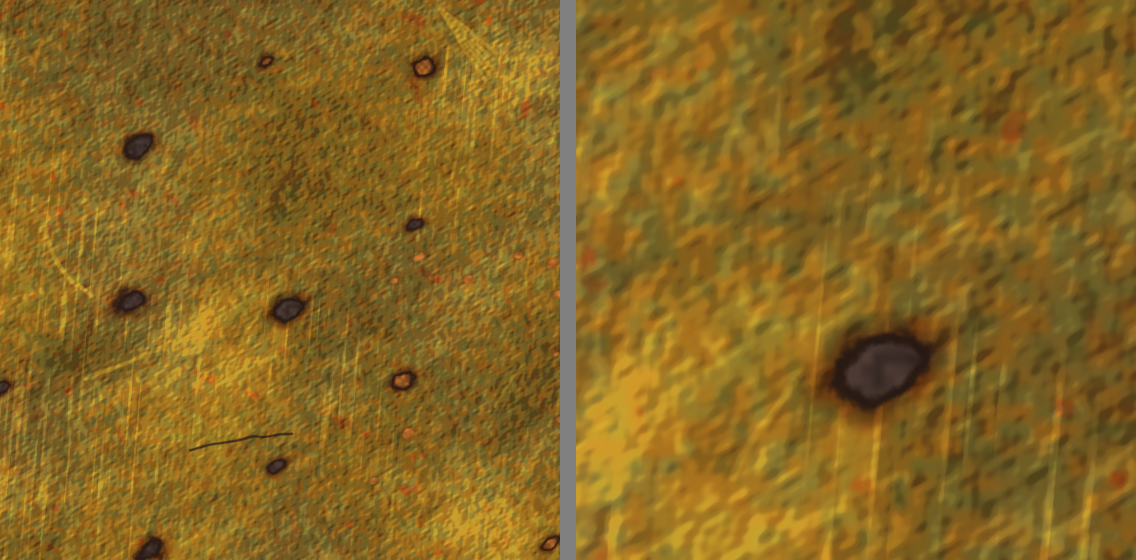
Left, the full canvas; right, a detail of the centre.
A Shadertoy shader for this texture:

```glsl
// Worn, tarnished brass: mottled olive and gold under a fine slanted grain.
// Noise layers set a tone that picks from a metal ramp; strokes add scratches,
// and looped blobs add rusty, dark-rimmed corrosion pits.

const vec3 DARK   = vec3(0.34, 0.25, 0.09);
const vec3 OLIVE  = vec3(0.45, 0.35, 0.14);
const vec3 BROWN  = vec3(0.51, 0.38, 0.11);
const vec3 TAN    = vec3(0.58, 0.47, 0.19);
const vec3 GOLD   = vec3(0.64, 0.47, 0.13);
const vec3 BRIGHT = vec3(0.79, 0.62, 0.17);
const vec3 RUST   = vec3(0.70, 0.40, 0.15);
const vec3 SOOT   = vec3(0.14, 0.09, 0.08);
const vec3 ASH    = vec3(0.47, 0.38, 0.34);

float hash(vec2 p) {
    vec3 q = fract(vec3(p.xyx) * 0.1031);
    q += dot(q, q.yzx + 33.33);
    return fract((q.x + q.y) * q.z);
}

float noise(vec2 p) {
    vec2 i = floor(p), f = fract(p);
    f = f * f * (3.0 - 2.0 * f);
    return mix(mix(hash(i), hash(i + vec2(1, 0)), f.x),
               mix(hash(i + vec2(0, 1)), hash(i + vec2(1, 1)), f.x), f.y);
}

float fbm(vec2 p) {
    float sum = 0.0, gain = 0.5;
    for (int i = 0; i < 5; i++) {
        sum += gain * noise(p);
        p = mat2(1.6, 1.2, -1.2, 1.6) * p + 7.3;
        gain *= 0.5;
    }
    return sum / 0.97;
}

vec2 rotate(vec2 p, float angle) {
    float c = cos(angle), s = sin(angle);
    return vec2(c * p.x + s * p.y, c * p.y - s * p.x);
}

// Coverage of a soft stroke from a to b, bowed sideways by bend
float stroke(vec2 p, vec2 a, vec2 b, float bend, float width, float px) {
    vec2 ab = b - a;
    float h = clamp(dot(p - a, ab) / dot(ab, ab), 0.0, 1.0);
    vec2 bow = bend * 4.0 * h * (1.0 - h) * vec2(-ab.y, ab.x);
    return 1.0 - smoothstep(width * 0.3, width + px, length(p - a - h * ab - bow));
}

// Metal ramp; warmth chooses between greenish and golden neighbours
vec3 brass(float tone, float warmth) {
    vec3 color = mix(DARK, mix(OLIVE, BROWN, warmth), smoothstep(0.08, 0.38, tone));
    color = mix(color, mix(TAN, GOLD, warmth), smoothstep(0.40, 0.66, tone));
    return mix(color, BRIGHT, smoothstep(0.66, 0.95, tone));
}

// Corrosion spot: rust halo, sooty rim and a core of the given colour
vec3 pit(vec3 color, vec2 p, vec2 center, float radius, float rim, vec3 core, float px) {
    vec2 q = rotate(p - center, 0.5) * vec2(0.85, 1.3);
    float ragged = fbm(p * 45.0) - 0.5;
    float d = length(q) / radius + ragged * 1.1;
    float soft = 0.12 + px / radius;
    color = mix(color, color * vec3(0.75, 0.56, 0.55), rim * (1.0 - smoothstep(0.9, 1.9, d)));
    color = mix(color, SOOT, 0.9 * rim * (1.0 - smoothstep(1.0 - soft, 1.0 + soft, d)));
    float inner = mix(0.95, 0.62, rim);
    vec3 fill = core * (0.75 + 0.5 * noise(p * 150.0));
    return mix(color, fill, 1.0 - smoothstep(inner - soft, inner + soft, d));
}

void mainImage(out vec4 fragColor, in vec2 fragCoord) {
    float px = 1.0 / iResolution.y;
    vec2 p = fragCoord * px;

    // Broad mottling and a worn diagonal band
    vec2 slanted = rotate(p, 0.45);
    float mottle = fbm(slanted * vec2(4.0, 7.0) + 3.0);
    float patches = smoothstep(0.56, 0.74, fbm(slanted * vec2(5.0, 8.0) + 21.0));
    float bandY = 0.29 + 0.2 * smoothstep(0.1, 0.55, p.x);
    float band = exp(-pow((p.y - bandY) / 0.038, 2.0)) * (1.0 - smoothstep(0.5, 0.75, p.x));
    band *= smoothstep(0.3, 0.65, fbm(p * 14.0));

    // Embossed grain, coarse flecks and near-vertical brushing
    vec2 grain = rotate(p, 0.55) * vec2(125.0, 205.0);
    float relief = noise(grain) - noise(grain + vec2(0.5, -0.8));
    float flecks = noise(rotate(p, 0.6) * vec2(60.0, 110.0) + 40.0) - 0.5;
    float across = p.x - 0.09 * p.y;
    float threads = noise(vec2(across * 240.0, p.y * 45.0)) - 0.5;
    float brushed = smoothstep(0.66, 0.9, noise(vec2(across * 170.0, p.y * 7.0)));
    brushed *= smoothstep(0.47, 0.68, fbm(p * vec2(5.0, 2.5) + 11.0));

    float tone = 0.43 + 0.8 * (mottle - 0.5) + 0.3 * relief + 0.32 * flecks
               + 0.2 * threads + 0.17 * patches + 0.2 * band + 0.24 * brushed;
    float tint = noise(p * 95.0 + 60.0) - 0.5;
    float warmth = smoothstep(0.3, 0.68, fbm(p * 4.0 + 31.0) + 0.35 * tint);
    vec3 color = brass(tone, warmth);
    color += tint * vec3(0.07, -0.05, -0.03);
    color = mix(color, color * vec3(1.12, 0.76, 0.7), smoothstep(0.7, 0.85, fbm(p * 32.0 + 5.0)));

    // Gold scratches: long scrape, hooked arc, fan and scattered nicks
    vec2 w = p + 0.004 * (vec2(noise(p * 40.0), noise(p * 40.0 + 9.0)) - 0.5);
    float scratch = 0.8 * stroke(w, vec2(0.15, 0.325), vec2(0.36, 0.42), -0.03, 0.004, px);
    scratch = max(scratch, stroke(w, vec2(0.08, 0.6), vec2(0.163, 0.472), -0.12, 0.005, px));
    for (int i = 0; i < 5; i++) {
        vec2 tip = mix(vec2(0.868, 0.855), vec2(0.885, 0.908), float(i) / 4.0);
        scratch = max(scratch, 0.85 * stroke(w, vec2(0.785, 0.985), tip, 0.0, 0.004, px));
    }
    for (int i = 0; i < 16; i++) {
        float id = float(i);
        vec2 a = vec2(hash(vec2(id, 2.0)), hash(vec2(id, 5.0)));
        float angle = mix(0.9, 1.55, hash(vec2(id, 8.0)));
        vec2 b = a + mix(0.03, 0.13, hash(vec2(id, 11.0))) * vec2(cos(angle), sin(angle));
        scratch = max(scratch, 0.5 * stroke(w, a, b, 0.03, 0.003, px));
    }
    color = mix(color, BRIGHT * (0.95 + 0.3 * relief), scratch * (0.5 + 0.5 * noise(p * 130.0)));

    // Hairline crack
    float crack = stroke(w, vec2(0.34, 0.195), vec2(0.52, 0.225), 0.03, 0.002, px);
    color = mix(color, SOOT, 0.7 * crack);

    // Rimmed pits everywhere, small bare rust spots toward the right
    for (int i = 0; i < 11; i++) {
        float id = float(i), size = hash(vec2(id, 17.0));
        vec2 center = fract(vec2(0.7549, 0.5698) * id + vec2(0.72, 0.32));
        vec3 core = mix(mix(SOOT, ASH, 0.35), RUST * 0.85, step(0.45, hash(vec2(id, 23.0))));
        color = pit(color, p, center, 0.012 + 0.014 * size * size, 1.0, core, px);
    }
    for (int i = 0; i < 10; i++) {
        float id = float(i), h = hash(vec2(id, 29.0));
        vec2 center = vec2(1.0 - 0.48 * h * h, 0.1 + 0.5 * hash(vec2(id, 37.0)));
        color = pit(color, p, center, 0.006 + 0.006 * hash(vec2(id, 41.0)), 0.25, RUST, px);
    }

    fragColor = vec4(clamp(color, 0.0, 1.0), 1.0);
}
```
